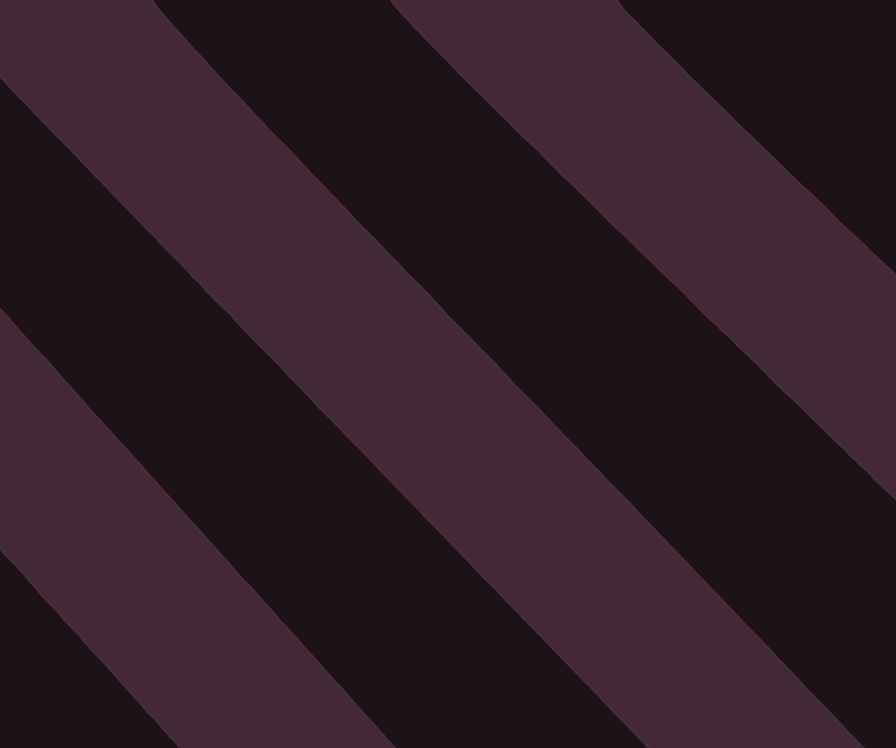
Write a Shadertoy shader that draws this pattern.

```glsl
// Three broad plum diagonal bands on near-black, fanning slightly, with faintly rough edges.

const vec3 GROUND = vec3(0.110, 0.071, 0.090);
const vec3 BAND = vec3(0.259, 0.161, 0.208);
const vec3 RIM = vec3(0.310, 0.215, 0.255);

// Quadratics in the band index, in canvas heights: constant, linear, square
const vec3 CENTER_TOP = vec3(0.0523, 0.5963, 0.0259);
const vec3 CENTER_BOTTOM = vec3(1.0109, 0.6550, 0.0290);
const vec3 WIDTH_TOP = vec3(0.307, 0.0045, -0.0065);
const vec3 WIDTH_BOTTOM = vec3(0.290, 0.0160, 0.0160);

const float SAG = 0.011;          // bow of the upper right edges
const float ROUGHNESS = 0.0022;   // edge wobble
const float ROUGH_SCALE = 32.0;   // wobbles per canvas height
const float RIM_WIDTH = 0.0012;
const float RIM_STRENGTH = 0.35;
const float SLANT = 0.72;         // horizontal to perpendicular distance
const float PI = 3.14159;

float hashSlope(vec2 cell) {
    return fract(sin(dot(cell, vec2(127.1, 311.7))) * 43758.5) * 2.0 - 1.0;
}

// 1D gradient noise, one independent track per seed
float gradientNoise(float x, float seed) {
    float i = floor(x), f = x - i;
    float u = f * f * f * (f * (f * 6.0 - 15.0) + 10.0);
    return mix(hashSlope(vec2(i, seed)) * f,
               hashSlope(vec2(i + 1.0, seed)) * (f - 1.0), u);
}

// Horizontal position of one edge (side -1 or +1) of a band at a given depth
float edgeX(float band, float side, float depth) {
    vec3 powers = vec3(1.0, band, band * band);
    float center = dot(powers, mix(CENTER_TOP, CENTER_BOTTOM, depth));
    float width = dot(powers, mix(WIDTH_TOP, WIDTH_BOTTOM, depth));
    float edge = 2.0 * band + side;
    float bow = SAG * step(0.0, edge) * sin(PI * sqrt(depth)) * (1.0 - depth);
    float rough = gradientNoise(depth * ROUGH_SCALE, edge)
                + 0.5 * gradientNoise(depth * ROUGH_SCALE * 3.0, edge + 17.0);
    return center + 0.5 * side * width - bow + ROUGHNESS * rough;
}

void mainImage(out vec4 fragColor, in vec2 fragCoord) {
    vec2 p = fragCoord / iResolution.y;
    float depth = clamp(1.0 - p.y, 0.0, 1.0);
    float pixel = 1.0 / iResolution.y;

    // Signed distance to the nearest band, negative inside
    float d = 1e3;
    for (int i = -1; i <= 1; i++) {
        float band = float(i);
        float left = edgeX(band, -1.0, depth);
        float right = edgeX(band, 1.0, depth);
        d = min(d, SLANT * max(left - p.x, p.x - right));
    }

    // Flat fill with a thin, faint rim
    float fill = 1.0 - smoothstep(-0.7 * pixel, 0.7 * pixel, d);
    float rim = 1.0 - smoothstep(0.0, RIM_WIDTH + pixel, abs(d + RIM_WIDTH));
    vec3 color = mix(GROUND, BAND, fill);
    color = mix(color, RIM, rim * fill * RIM_STRENGTH);

    fragColor = vec4(color, 1.0);
}
```
